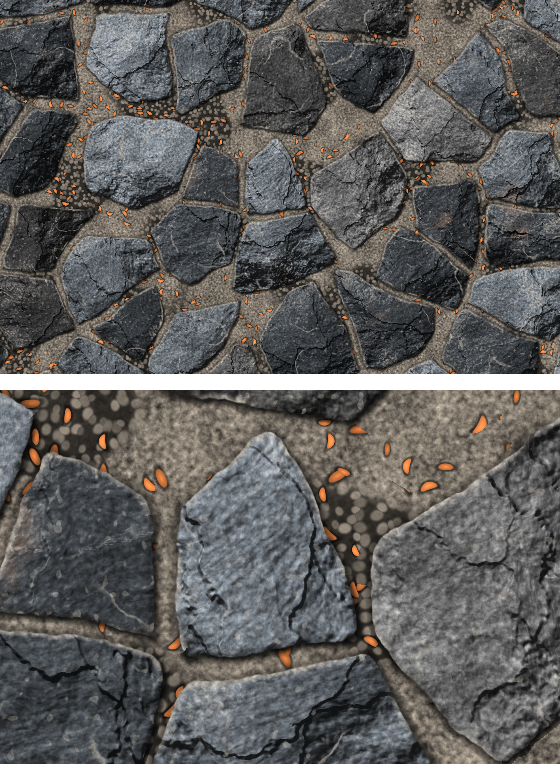
Top, the full canvas; bottom, a detail of the centre.
A Shadertoy shader for this texture:

```glsl
// Cleaved slate paving: angular Voronoi stones with chipped ledges, pale worn
// rims and veins, set in sandy mortar with gravel and small orange husks.
#define ROWS 4.4
#define JITTER 0.86
#define GAP 0.046
#define ROUNDING 0.05
#define LEDGE 0.036
#define HUSK_SHARE 0.5
#define SLATE vec3(0.94, 1.0, 1.06)
#define PALE vec3(0.74, 0.71, 0.67)
#define MORTAR vec3(0.50, 0.465, 0.42)
#define HUSK vec3(0.70, 0.40, 0.21)
#define LIGHT normalize(vec3(-0.42, 0.62, 0.75))

vec2 hash2(vec2 p) {
  vec3 q = fract(p.xyx * vec3(0.1031, 0.1030, 0.0973));
  q += dot(q, q.yzx + 33.33);
  return fract((q.xx + q.yz) * q.zy);
}

float corner(vec2 c, vec2 o, vec2 f) {
  return dot(hash2(c + o) * 2.0 - 1.0, f - o);
}

// Gradient noise, about -0.7 to 0.7
float noise(vec2 p) {
  vec2 c = floor(p), f = fract(p), u = f * f * (3.0 - 2.0 * f);
  return 1.3 * mix(mix(corner(c, vec2(0, 0), f), corner(c, vec2(1, 0), f), u.x),
                   mix(corner(c, vec2(0, 1), f), corner(c, vec2(1, 1), f), u.x), u.y);
}

float fbm(vec2 p) {
  float sum = 0.0, amp = 0.6;
  for (int i = 0; i < 5; i++) {
    sum += amp * noise(p);
    p = mat2(1.6, 1.2, -1.2, 1.6) * p + 7.3;
    amp *= 0.52;
  }
  return sum;
}

vec2 heading(float turn) { return vec2(cos(6.2832 * turn), sin(6.2832 * turn)); }

mat2 spin(float turn) {
  vec2 t = heading(turn);
  return mat2(t.x, t.y, -t.y, t.x);
}

vec2 site(vec2 c) { return c + 0.5 + JITTER * (hash2(c) - 0.5); }

// Trims a stone by one straight side with a rounded join
void trim(float e, vec2 n, inout float d, inout float nearest, inout vec2 side) {
  if (e < nearest) { nearest = e; side = n; }
  float h = max(ROUNDING - abs(d - e), 0.0);
  d = min(d, e) - 0.25 * h * h / ROUNDING;
}

// Distance to the stone's border; also cell id, local position, outward side
float stones(vec2 p, out vec2 id, out vec2 local, out vec2 side) {
  float best = 9.0, d = 2.0, nearest = 9.0;
  for (int i = 0; i < 9; i++) {
    vec2 c = floor(p) + vec2(i % 3, i / 3) - 1.0, v = p - site(c);
    if (dot(v, v) < best) { best = dot(v, v); local = v; id = c; }
  }
  side = vec2(0, 1);
  for (int i = 0; i < 25; i++) {
    if (i == 12) continue;
    vec2 v = site(id + vec2(i % 5, i / 5) - 2.0) - p, n = normalize(v + local);
    trim(0.5 * dot(v - local, n), n, d, nearest, side);
  }
  // Cuts knock off some corners
  for (int i = 0; i < 3; i++) {
    vec2 k = hash2(id * vec2(3, 5) + float(i) * vec2(2, 7) + 20.0), n = heading(k.x);
    trim(mix(0.43, 0.7, k.y) - dot(local, n), n, d, nearest, side);
  }
  return d;
}

// Height of a split face: warped scarps, tilted facets, striations
float slateHeight(vec2 r, vec2 id) {
  vec2 q = r + id * 5.7;
  float warp = fbm(q * 3.0), h = 0.0;
  for (int i = 0; i < 6; i++) {
    vec2 k = hash2(id * vec2(7, 13) + float(i) * vec2(1, 3) + 50.0);
    float l = dot(r, heading(k.x)) - 0.42 * k.y + 0.22 * warp;
    h -= LEDGE * fract(k.x * 9.0) * smoothstep(0.0, 0.02, l) + 0.24 * max(l, 0.0);
  }
  vec2 s = spin(hash2(id + 31.0).x) * q;
  return h + 0.008 * fbm(s * vec2(5, 22)) + 0.014 * fbm(q * 12.0);
}

// Scattered curved grains: x is depth (positive inside), y a random value
vec2 grains(vec2 p, vec2 size, float bend, float share) {
  vec2 result = vec2(-1, 0);
  for (int i = 0; i < 9; i++) {
    vec2 c = floor(p) + vec2(i % 3, i / 3) - 1.0, k = hash2(c + 17.0), m = hash2(c + 71.0);
    if (m.x > share) continue;
    vec2 v = spin(m.y) * (p - c - k);
    v.y += bend * (k.x - 0.3) * v.x * v.x;
    float depth = 1.0 - length(v / (size * mix(0.7, 1.2, k.y)));
    if (depth > result.x) result = vec2(depth, k.x);
  }
  return result;
}

void mainImage(out vec4 fragColor, in vec2 fragCoord) {
  vec2 uv = fragCoord / iResolution.y, p = uv * ROWS + 3.0, id, r, side;
  float px = ROWS / iResolution.y;
  vec2 bent = p + 0.1 * vec2(noise(p * 1.7), noise(p * 1.7 + 40.0))
                + 0.03 * vec2(fbm(p * 7.0), fbm(p * 7.0 + 20.0));
  float d = stones(bent, id, r, side);
  vec2 k = hash2(id + 5.0), k2 = hash2(id + 83.0), q = r + id * 5.7;
  d -= GAP * (0.5 + k2.x) + 0.02 * noise(p * 2.3 + 9.0);

  // Relief and light
  float e = 0.007, h = slateHeight(r, id);
  vec2 slope = vec2(slateHeight(r + vec2(e, 0), id), slateHeight(r + vec2(0, e), id)) - h;
  float bevel = 1.0 - smoothstep(0.0, 0.035, d);
  vec3 normal = normalize(vec3(0.6 * bevel * side - slope / e, 1.0));
  float lit = max(dot(normal, LIGHT), 0.0) / LIGHT.z;

  // Stone tone, warm stains, worn rim, lit ledges, veins, dust
  float cloud = fbm(q * 2.6 + 3.0), grit = fbm(p * 40.0);
  vec3 stone = mix(0.21, 0.45, k.x) * mix(SLATE, vec3(1), step(0.8, k.y));
  stone *= (0.22 + 0.85 * lit) * (1.0 + 0.5 * cloud + 0.65 * grit);
  float stain = smoothstep(0.2, 0.55, fbm(q * 2.0 + 60.0)) * step(0.6, k2.y);
  stone = mix(stone, vec3(0.56, 0.42, 0.32) * lit, 0.5 * stain);
  float worn = (1.0 - smoothstep(0.004, 0.026, d)) * smoothstep(-0.2, 0.3, noise(p * 5.0) + 0.4 * dot(side, LIGHT.xy));
  float ledge = smoothstep(1.22, 1.42, lit);
  float vein = (1.0 - smoothstep(0.004, 0.018 + px, abs(noise(q * 2.2) + 0.25 * cloud))) * smoothstep(0.0, 0.25, noise(q * 3.0 + 11.0));
  float dust = smoothstep(0.18, 0.6, cloud + 0.45 * grit) * (0.25 + 0.75 * k2.y);
  float speck = smoothstep(0.36, 0.5, noise(p * 27.0));
  float pale = 0.75 * worn + 0.35 * ledge + 0.6 * vein + 0.65 * dust + 0.4 * speck;
  stone = mix(stone, PALE * (0.9 + 0.6 * grit), min(pale, 0.88));

  // Mortar: sand, gravel pockets and husks
  vec3 bed = MORTAR * (1.0 + 0.5 * fbm(p * 5.0) + 0.95 * fbm(p * 42.0));
  vec2 pebble = grains(uv * 88.0, vec2(0.62, 0.5), 0.0, 0.95);
  vec3 pebbles = MORTAR * mix(0.2, 0.7 + 0.5 * pebble.y, smoothstep(0.0, 0.5, pebble.x));
  bed = mix(bed, pebbles, 0.8 * smoothstep(0.0, 0.15, noise(p * 1.4 + 30.0)));
  float share = HUSK_SHARE * smoothstep(-0.3, 0.25, noise(p * 2.1 + 70.0));
  vec2 husk = grains(uv * 44.0, vec2(0.38, 0.17), 1.8, share);
  bed *= 1.0 - 0.5 * smoothstep(-0.6, 0.0, husk.x);
  bed = mix(bed, HUSK * (0.8 + 0.4 * husk.y + 0.5 * husk.x), smoothstep(0.0, 0.2, husk.x));

  // Contact shadow, deeper away from the light
  float shadow = clamp(0.55 - 0.42 * dot(side, LIGHT.xy), 0.1, 0.85);
  bed *= 1.0 - shadow * smoothstep(-0.04, 0.0, d);

  vec3 color = mix(bed, stone, smoothstep(-px, px, d));
  fragColor = vec4(clamp(color, 0.03, 1.0), 1.0);
}
```
